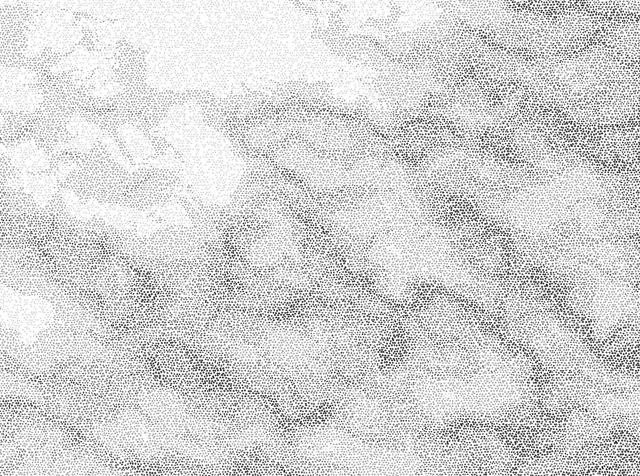
This texture is drawn by a WebGL 2 fragment shader. Its source:

```glsl
#version 300 es
precision highp float;

uniform vec2 u_resolution;
out vec4 fragColor;

const float DOTS_PER_HEIGHT = 163.0;
const float ROW_PITCH = 0.87;
const float SNOW_LINE = 1.33;
const mat2 OCTAVE_TURN = mat2(0.8, 0.6, -0.6, 0.8);

vec2 hash2(vec2 p) {
    vec3 q = fract(p.xyx * vec3(0.1031, 0.1030, 0.0973));
    q += dot(q, q.yzx + 33.33);
    return fract((q.xx + q.yz) * q.zy);
}

vec2 latticeGradient(vec2 cell) {
    float angle = 6.28318 * hash2(cell + 71.0).x;
    return vec2(cos(angle), sin(angle));
}

float gradientNoise(vec2 p) {
    vec2 i = floor(p);
    vec2 f = p - i;
    vec2 u = f * f * f * (f * (f * 6.0 - 15.0) + 10.0);
    vec2 e = vec2(1.0, 0.0);
    float low = mix(dot(latticeGradient(i), f),
                    dot(latticeGradient(i + e.xy), f - e.xy), u.x);
    float high = mix(dot(latticeGradient(i + e.yx), f - e.yx),
                     dot(latticeGradient(i + e.xx), f - e.xx), u.x);
    return mix(low, high, u.y);
}

vec2 noiseOffset(vec2 p) {
    return vec2(gradientNoise(p), gradientNoise(p + 43.7));
}

// Steep folds: narrow creases become branching valleys
float creasedNoise(vec2 p) {
    float sum = 0.0;
    float amplitude = 1.0;
    for (int octave = 0; octave < 5; octave++) {
        sum += amplitude * sqrt(abs(gradientNoise(p)));
        p = OCTAVE_TURN * p * 2.03 + 17.3;
        amplitude *= 0.6;
    }
    return sum;
}

float mound(vec2 p, vec2 centre, vec2 tightness) {
    vec2 d = (p - centre) * tightness;
    return exp(-dot(d, d));
}

// Relief with a high plateau at the upper left, falling to the lower right
float elevation(vec2 p, float aspect) {
    vec2 tilt = (p - vec2(0.5 * aspect, 0.5)) * vec2(-0.22, 0.08);
    vec2 warp = 0.06 * noiseOffset(p * 7.0) + 0.034 * noiseOffset(p * 18.0);
    vec2 w = p + warp;
    vec2 sheared = vec2(w.x, w.y + 0.17 * w.x);
    float relief = creasedNoise(sheared * vec2(2.7, 4.9) + vec2(5.2, 8.7));
    return relief + tilt.x + tilt.y
         + 0.56 * mound(w, vec2(0.36 * aspect, 0.95), vec2(1.9, 4.4))
         + 0.48 * mound(w, vec2(0.31 * aspect, 0.63), vec2(8.0, 13.0))
         + 0.26 * mound(w, vec2(0.09 * aspect, 0.66), vec2(5.0, 7.0));
}

// Stepped tone bands, as dot radius in cells
float bandRadius(float height) {
    float radius = 0.306;
    radius = mix(radius, 0.262, step(0.60, height));
    radius = mix(radius, 0.226, step(0.78, height));
    radius = mix(radius, 0.180, step(1.01, height));
    return mix(radius, 0.118, step(SNOW_LINE, height));
}

// Soft disc that keeps its total ink when smaller than its edge
float discInk(float dist, float radius, float edge) {
    float drawn = max(radius, edge);
    float fade = radius * radius / (drawn * drawn + 0.2 * edge * edge);
    return fade * (1.0 - smoothstep(drawn - edge, drawn + edge, dist));
}

// Staggered, jittered dots sized by the relief beneath each one
float stipple(vec2 g, float aspect, float edge) {
    float ink = 0.0;
    float homeRow = floor(g.y / ROW_PITCH);
    for (int y = -1; y <= 1; y++) {
        float row = homeRow + float(y);
        float stagger = 0.5 * mod(row, 2.0);
        for (int x = -1; x <= 1; x++) {
            vec2 cell = vec2(floor(g.x - stagger) + float(x), row);
            vec2 jitter = 0.42 * (hash2(cell) - 0.5);
            vec2 middle = vec2(cell.x + stagger + 0.5, (row + 0.5) * ROW_PITCH);
            vec2 dotCentre = middle + jitter;
            float height = elevation(dotCentre / DOTS_PER_HEIGHT, aspect);
            vec2 chance = hash2(cell + 311.0);
            float radius = bandRadius(height) * mix(0.95, 1.05, chance.x);
            // Thin out the highest ground
            float kept = 1.0 - step(SNOW_LINE, height) * step(0.75, chance.y);
            ink += kept * discInk(distance(g, dotCentre), radius, edge);
        }
    }
    return min(ink, 1.0);
}

void main() {
    vec2 p = gl_FragCoord.xy / u_resolution.y;
    float aspect = u_resolution.x / u_resolution.y;
    float edge = 0.78 * DOTS_PER_HEIGHT / u_resolution.y;

    // Bend the rows so that no straight lines show
    vec2 g = p * DOTS_PER_HEIGHT;
    float ink = stipple(g + 0.65 * noiseOffset(g * 0.14), aspect, edge);

    vec3 paper = vec3(1.0);
    vec3 black = vec3(0.02);
    fragColor = vec4(mix(paper, black, ink), 1.0);
}
```
